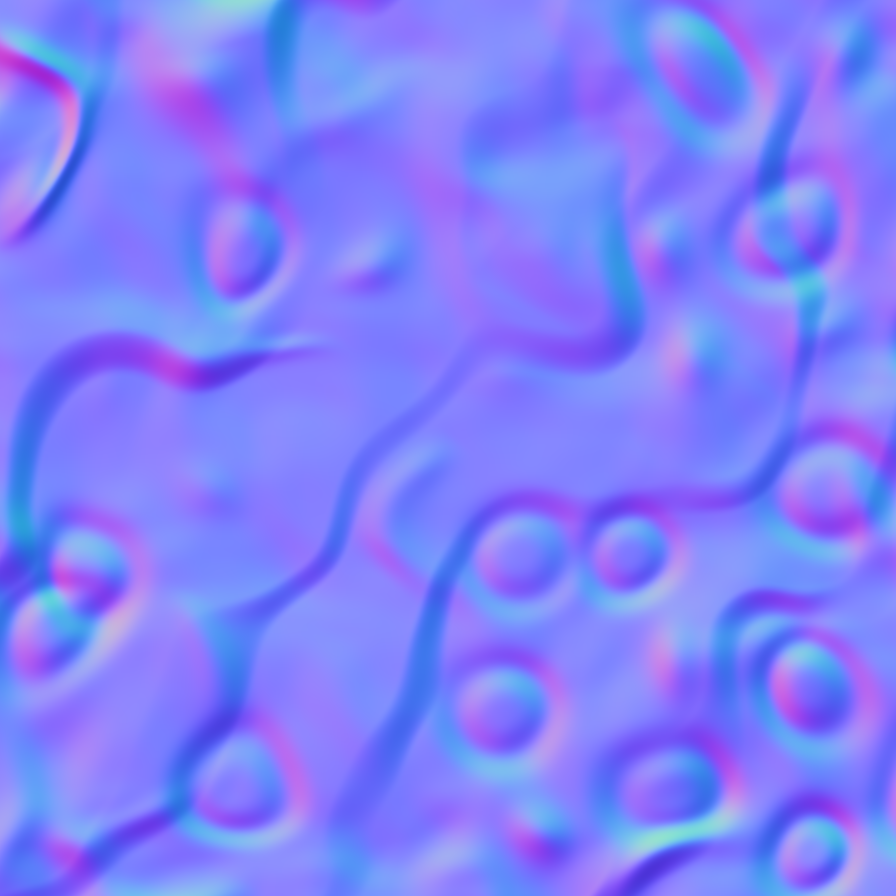
A WebGL 1 fragment shader for this texture map:

```glsl
precision highp float;
// Tangent-space normal map of weathered ground: slanted ledges, crossing grooves, pits and craters.

uniform vec2 u_resolution;

vec2 hash2(vec2 p) {
  vec3 q = fract(p.xyx * vec3(0.1031, 0.1030, 0.0973));
  q += dot(q, q.yzx + 33.33);
  return fract((q.xx + q.yz) * q.zy);
}

// Gradient noise with quintic fade, roughly -0.6 to 0.6
float corner(vec2 cell, vec2 offset, vec2 f) {
  return dot(hash2(cell + offset) * 2.0 - 1.0, f - offset);
}

float noise(vec2 p) {
  p += 40.0;
  vec2 i = floor(p), f = fract(p);
  vec2 u = f * f * f * (f * (f * 6.0 - 15.0) + 10.0);
  float low = mix(corner(i, vec2(0, 0), f), corner(i, vec2(1, 0), f), u.x);
  float high = mix(corner(i, vec2(0, 1), f), corner(i, vec2(1, 1), f), u.x);
  return 1.3 * mix(low, high, u.y);
}

// Long ledges rising to the upper right: gentle climb, then a short drop
float ledges(vec2 p) {
  float t = dot(p, vec2(-0.80, 0.60)) * 3.8;
  t += 0.9 * noise(p * 2.6 + 5.0) + 0.28 * noise(p * 6.5 + 21.0);
  float f = fract(t);
  float strength = 0.25 + 0.75 * smoothstep(-0.25, 0.25, noise(p * 3.3 + 61.0));
  return 0.021 * strength * (f - smoothstep(0.76, 1.0, f) - 0.38);
}

// Narrow grooves along the zero lines of a noise field, fading in and out
float grooves(vec2 p) {
  float n = noise(p * 4.2 + 33.0);
  float strength = smoothstep(-0.08, 0.3, noise(p * 4.0 + 77.0));
  return -0.014 * strength * exp(-n * n / 0.014);
}

// Scattered oval pits, with some rimmed craters among them
float pits(vec2 p) {
  vec2 g = p * 6.0, cell = floor(g);
  float h = 0.0;
  for (int y = -1; y <= 1; y++) {
    for (int x = -1; x <= 1; x++) {
      vec2 id = cell + vec2(x, y) + 50.0;
      vec2 place = hash2(id), kind = hash2(id + 113.0), turn = hash2(id + 271.0);
      vec2 d = g + 50.0 - id - 0.2 - 0.6 * place;
      float a = turn.x * 3.1416;
      d = mat2(cos(a), -sin(a), sin(a), cos(a)) * d;
      d.x *= 0.65 + 0.35 * turn.y;
      float crater = step(0.78, kind.x);
      float radius = mix(0.13 + 0.08 * kind.y, 0.27, crater);
      float r = length(d) / radius;
      float shape = mix(-exp(-r * r), 0.4 * exp(-6.0 * (r - 1.0) * (r - 1.0)), crater);
      h += shape * radius / 6.0 * 0.65 * smoothstep(0.25, 0.85, kind.x);
    }
  }
  return h;
}

float height(vec2 p) {
  vec2 warped = p + 0.035 * vec2(noise(p * 5.0 + 3.0), noise(p * 5.0 + 17.0));
  // Calmer in the middle, rougher toward the borders
  float rough = mix(0.5, 1.2, smoothstep(0.12, 0.6, length(p - vec2(0.5, 0.53))));
  float swell = 0.013 * noise(warped * 7.0) + 0.005 * noise(warped * 14.0 + 9.0);
  return ledges(warped) + rough * (swell + grooves(warped)) + (0.5 + 0.4 * rough) * pits(warped);
}

void main() {
  vec2 p = gl_FragCoord.xy / u_resolution;
  vec2 e = vec2(0.005, 0.0);
  vec2 slope = vec2(height(p + e.xy) - height(p - e.xy),
                    height(p + e.yx) - height(p - e.yx)) / (2.0 * e.x);

  // Green points down the canvas
  vec3 normal = normalize(vec3(-slope.x, slope.y, 1.0));
  gl_FragColor = vec4(0.5 + 0.5 * normal, 1.0);
}
```
